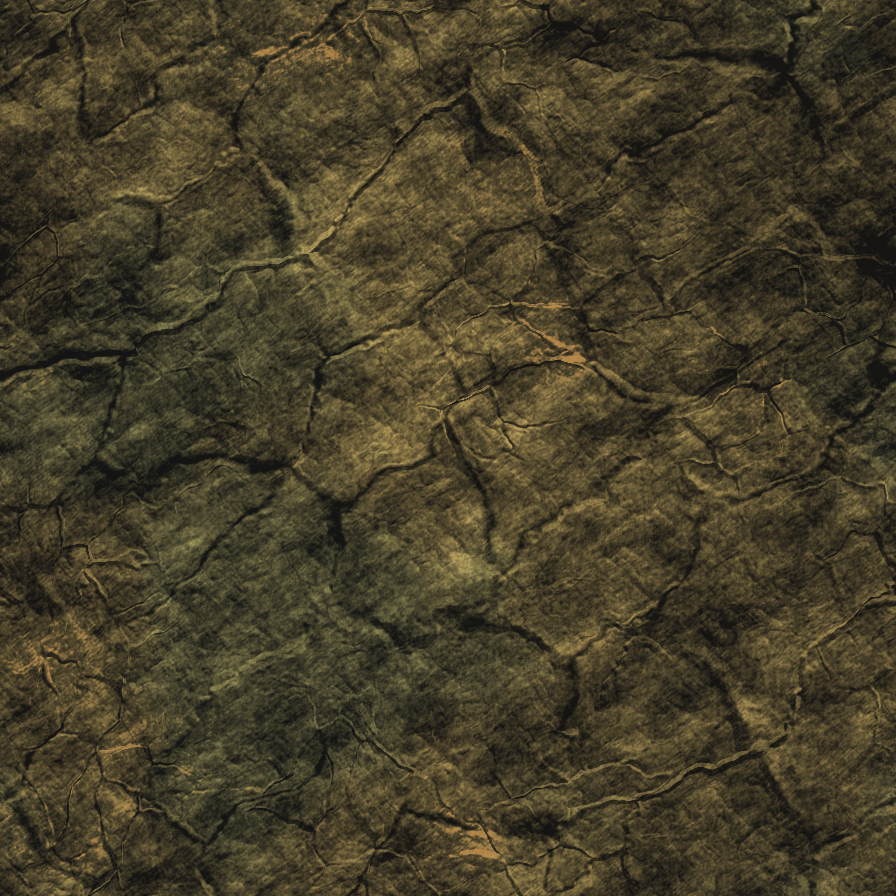
Reproduce this texture procedurally as a WebGL 1 fragment shader.

```glsl
precision highp float;
// Dark olive-brown rock face: rough slabs and chips with thin, broken cracks and fine grain.
// Warped, wrapping cell patterns and creased noise give a height; its slope shades the stone.
// Diagonal coordinates (x+y, y-x) with whole cell counts keep everything tileable.

#define SLABS vec2(3.0, 5.0)
#define CHIPS vec2(9.0, 14.0)
#define WARP 0.095
#define TILT 0.022
#define ROUGHNESS 0.025
#define CREASES 0.028
#define LIGHT_GAIN 0.34
#define GRAIN_GAIN 0.42
#define BASE_TONE 0.51
#define SHADOW_COLOR vec3(0.080, 0.080, 0.074)
#define STONE_COLOR vec3(0.52, 0.465, 0.285)
#define RUST_COLOR vec3(0.74, 0.53, 0.28)

uniform vec2 u_resolution;

float hash(vec2 p) {
  return fract(sin(dot(p, vec2(127.1, 311.7))) * 43758.5453);
}

// Value noise with n cells per unit, wrapping after one unit.
float noise(vec2 p, vec2 n) {
  vec2 q = p * n, i = floor(q), f = fract(q);
  f = f * f * (3.0 - 2.0 * f);
  vec2 a = mod(i, n), b = mod(i + 1.0, n);
  return mix(mix(hash(a), hash(vec2(b.x, a.y)), f.x),
             mix(hash(vec2(a.x, b.y)), hash(b), f.x), f.y);
}

// x = smooth fractal noise, y = creased noise with sharp valleys.
vec2 fractal(vec2 p, vec2 n) {
  vec2 sum = vec2(0.0);
  float amp = 0.516;
  for (int k = 0; k < 5; k++) {
    float v = noise(p, n);
    sum += amp * vec2(v, abs(2.0 * v - 1.0));
    p += vec2(0.137, 0.291);
    n *= 2.0;
    amp *= 0.5;
  }
  return sum;
}

// Wrapping cells: x = distance to the border, y = random id, z = tilted height.
vec3 slabs(vec2 p, vec2 n) {
  vec2 q = p * n, i = floor(q), f = fract(q), nearest = vec2(0.0);
  float first = 9.0, second = 9.0, id = 0.0;
  for (int k = 0; k < 9; k++) {
    vec2 o = vec2(mod(float(k), 3.0), floor((float(k) + 0.5) / 3.0)) - 1.0;
    vec2 cell = mod(i + o, n);
    vec2 c = o + vec2(hash(cell + 3.7), hash(cell + 19.3)) - f;
    float d = length(c);
    second = min(second, max(first, d));
    if (d < first) {
      first = d;
      nearest = c;
      id = hash(cell + 41.9);
    }
  }
  float edge = second - first, angle = 6.2832 * id;
  float tilt = dot(nearest, vec2(cos(angle), sin(angle))) - 0.3 * first;
  return vec3(edge, id, tilt * smoothstep(0.0, 0.10, edge));
}

vec2 diagonal(vec2 uv) {
  return vec2(uv.x + uv.y, uv.y - uv.x);
}

// x = height, y = slab border, z = chip border, w = slab id.
vec4 relief(vec2 uv) {
  vec2 bend = vec2(fractal(uv, vec2(9.0)).x, fractal(uv + 0.43, vec2(10.0)).x) - 0.5;
  vec2 sway = vec2(noise(uv + 0.11, vec2(3.0)), noise(uv + 0.57, vec2(4.0))) - 0.5;
  vec2 p = diagonal(uv + WARP * (bend + sway));
  vec3 big = slabs(p, SLABS), small = slabs(p + 0.21, CHIPS);
  float broken = smoothstep(0.35, 0.75, noise(uv + 0.17, vec2(7.0)));
  float h = TILT * (big.z * (1.0 - 0.7 * broken) + 0.40 * small.z * (0.15 + 0.85 * broken));
  h += ROUGHNESS * fractal(diagonal(uv), vec2(7.0, 17.0)).x;
  h += CREASES * fractal(diagonal(uv + 0.5 * WARP * bend), vec2(7.0, 10.0)).y;
  return vec4(h, big.x, small.x + 0.3 * (1.0 - broken), big.y);
}

// Thin line along the middle level of a noise field.
float hairline(vec2 p, vec2 n) {
  return 1.0 - smoothstep(0.002, 0.014, abs(fractal(p, n).x - 0.5));
}

void main() {
  vec2 uv = gl_FragCoord.xy / u_resolution;
  vec2 p = diagonal(uv), toLight = vec2(0.0008, 0.0018);
  vec4 rock = relief(uv);
  float slope = (rock.x - relief(uv + toLight).x) / length(toLight);
  // Thin interrupted cracks, with ragged shade pooled beside some of them
  float gap = fractal(p + 0.31, vec2(6.0, 11.0)).x, region = fractal(uv + 0.7, vec2(6.0)).x;
  float crack = 1.0 - smoothstep(0.0, 0.01 + 0.08 * gap, rock.y);
  crack *= smoothstep(0.43, 0.56, gap);
  float chip = (1.0 - smoothstep(0.0, 0.07, rock.z)) * smoothstep(0.4, 0.6, region);
  float pool = (1.0 - smoothstep(0.0, 0.35, rock.y)) * smoothstep(0.44, 0.60, region);
  float veins = hairline(p, vec2(5.0, 11.0)) * smoothstep(0.4, 0.6, gap);
  veins += hairline(p + 0.5, vec2(13.0, 6.0)) * smoothstep(0.6, 0.4, gap);
  // Ragged pits and pale flakes, then fine grain
  float scale = fractal(p + 0.77, vec2(11.0, 21.0)).x;
  float pit = smoothstep(0.57, 0.68, scale), flake = smoothstep(0.42, 0.30, scale);
  float grain = 0.4 * noise(p, vec2(130.0, 190.0)) + 0.6 * noise(p + 0.5, vec2(310.0, 370.0));

  float tone = BASE_TONE + LIGHT_GAIN * clamp(slope, -0.85, 0.8);
  tone += 0.50 * (fractal(uv, vec2(4.0)).x - 0.5) + 0.09 * (rock.w - 0.5);
  tone += GRAIN_GAIN * (grain - 0.5) + 0.13 * flake - 0.15 * pit;
  tone -= 0.36 * max(crack, 0.6 * chip) + 0.14 * pool + 0.15 * veins;
  tone = max(tone, 0.0);
  tone = mix(tone, 2.0 * tone * tone, 0.3);

  // Mossy and ochre drifts, then sparse rusty glints on lit edges
  vec3 color = mix(SHADOW_COLOR, STONE_COLOR, min(tone, 1.4));
  float moss = smoothstep(0.4, 0.65, fractal(uv + 0.23, vec2(4.0)).x);
  color *= mix(vec3(1.03, 0.99, 0.95), vec3(0.94, 1.00, 1.01), moss);
  float rust = smoothstep(0.66, 0.85, noise(uv + 0.61, vec2(9.0)));
  rust *= smoothstep(0.55, 1.0, tone) * (1.0 - smoothstep(0.1, 0.4, min(rock.y, rock.z)));
  gl_FragColor = vec4(mix(color, RUST_COLOR, 0.7 * rust), 1.0);
}
```
